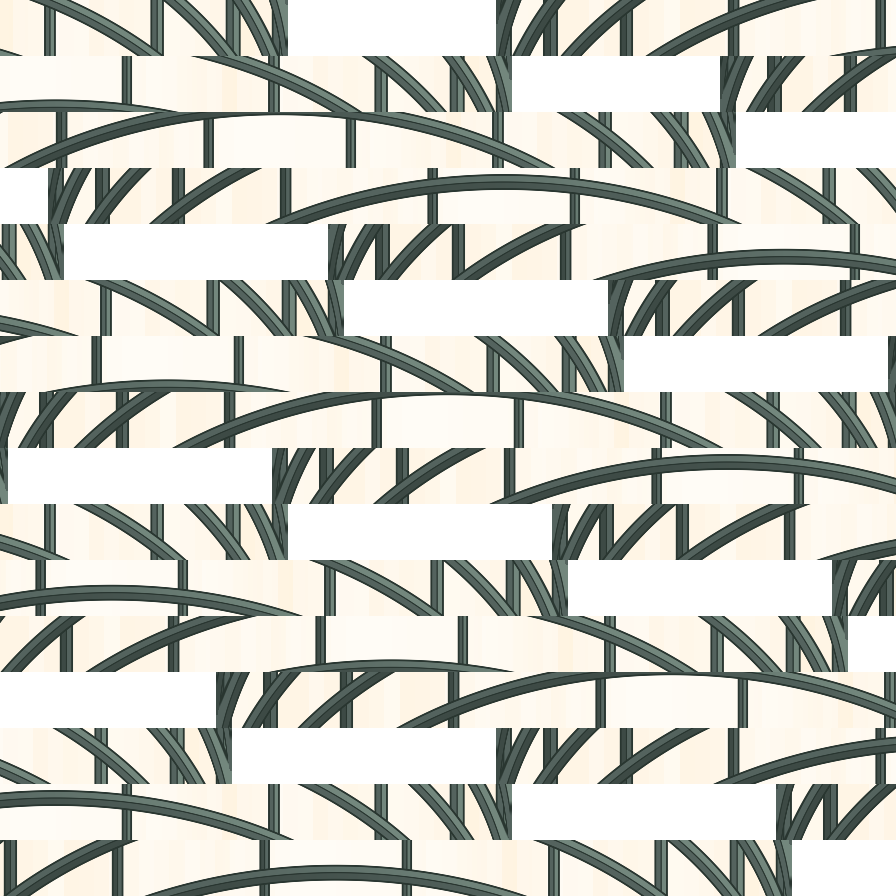
A three.js fragment shader for this pattern:

```glsl
varying vec2 vUv;

// Lengths are in band heights: the canvas is ROWS by ROWS.
const float ROWS = 16.0;
const float ORIGIN = 48.85;        // tape position where the spacing changes
const float STEP_NEAR = 20.0;      // frame spacing before ORIGIN
const float STEP_FAR = 21.0;       // frame spacing after ORIGIN
const float RADIUS = 8.146;        // half width of a frame
const float ARC_DROP = 6.125;      // height of the arc ellipse
const float ARC_SPACING = 4.0 / 3.0;
const float ARC_SLIDE = 1.0 / 3.0; // downward shift per frame
const float ARC_TOP = 0.25;
const float ARC_HALF = 0.142;
const float POST_HALF = 0.092;
const float POST_WIDEN = 0.054;
const vec4 POSTS = vec4(1.27, 3.896, 5.81, 7.167);
const float EDGE_POST = 8.0;
const float OUTLINE = 0.033;
const float SEAM = 0.011;
const float PANE = 0.27;

const vec3 WHITE = vec3(1.0);
const vec3 IVORY = vec3(1.0, 0.99, 0.97);
const vec3 CREAM = vec3(1.0, 0.95, 0.87);
const vec3 INK = vec3(0.16, 0.21, 0.19);
const vec3 SHADE = vec3(0.24, 0.29, 0.27);
const vec3 STEEL = vec3(0.33, 0.39, 0.37);
const vec3 SHINE = vec3(0.45, 0.53, 0.49);

float hash(float n) {
  return fract(sin(n * 91.7 + 3.1) * 437.58);
}

float inside(float d, float aa) {
  return smoothstep(-0.5 * aa, 0.5 * aa, d);
}

// Two-tone bar with outlines and a seam; d is the signed offset from its axis.
vec3 bar(vec3 under, float d, float halfWidth, vec3 first, vec3 second, float aa) {
  float away = abs(d);
  vec3 fill = mix(first, second, inside(d, aa));
  float line = max(inside(away - halfWidth + OUTLINE, aa), inside(SEAM - away, aa));
  return mix(under, mix(fill, INK, line), inside(halfWidth - away, aa));
}

// Cream panes, paler towards the middle of the frame.
vec3 panes(float x) {
  float u = abs(x) / RADIUS;
  float tint = hash(floor(x / PANE)) * 0.5 + hash(floor(x / (PANE * 3.0)) + 40.0) * 0.5;
  return mix(IVORY, CREAM, tint * mix(0.25, 1.0, smoothstep(0.1, 0.45, u)));
}

vec3 post(vec3 under, float x, float at, vec3 dark, vec3 light, float aa) {
  float u = at / RADIUS;
  float d = x - sign(x) * at;
  return bar(under, d, POST_HALF + POST_WIDEN * u * u, dark, light, aa);
}

vec3 frame(float x, float y, float index, float aa) {
  float u = clamp(x / RADIUS, -0.995, 0.995);
  float lit = smoothstep(-0.35, 0.5, u);
  vec3 dark = mix(SHADE, STEEL, lit);
  vec3 light = mix(STEEL, SHINE, lit);
  vec3 color = panes(x);

  // Mirrored uprights
  for (int i = 0; i < 4; i++) {
    color = post(color, x, POSTS[i], dark, light, aa);
  }
  color = post(color, x, EDGE_POST, dark, light, aa);

  // Stacked elliptical arcs
  float root = sqrt(1.0 - u * u);
  float slope = ARC_DROP / RADIUS * u / root;
  float v = y - ARC_TOP - index * ARC_SLIDE - ARC_DROP * (1.0 - root);
  v = mod(v + 0.5 * ARC_SPACING, ARC_SPACING) - 0.5 * ARC_SPACING;
  float d = v / sqrt(1.0 + slope * slope);
  return bar(color, d, ARC_HALF, light, dark, aa);
}

void main() {
  float aa = fwidth(vUv.x) * ROWS;
  vec2 p = vec2(vUv.x, 1.0 - vUv.y) * ROWS;

  // The bands join end to end into one long tape of frames.
  float row = floor(p.y);
  float along = row * ROWS + p.x - ORIGIN;
  float spacing = along < 0.0 ? STEP_NEAR : STEP_FAR;
  float index = floor(along / spacing);
  float x = along - index * spacing - RADIUS;

  vec3 color = frame(x, p.y - row, index, aa);
  gl_FragColor = vec4(mix(WHITE, color, inside(RADIUS - abs(x), aa)), 1.0);
}
```
